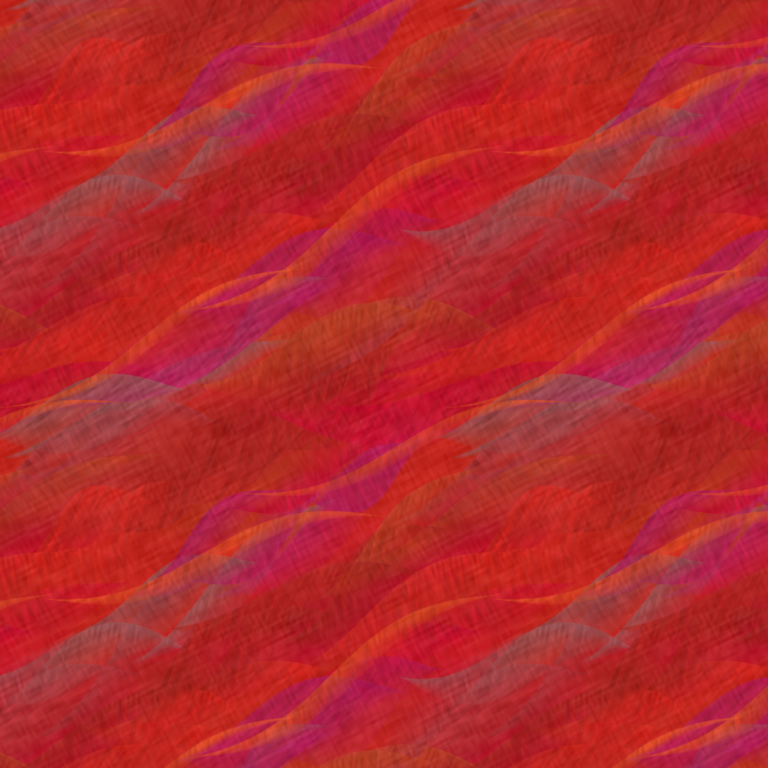
This pattern is drawn by a three.js fragment shader. Its source:

```glsl
varying vec2 vUv;

const float PI = 3.14159265;
const float TILE = 0.583;   // side of one repeat, in canvas widths
const float EDGE = 0.005;   // edge softness, in repeats

const vec3 BRICK   = vec3(0.65, 0.14, 0.12);
const vec3 SCARLET = vec3(0.77, 0.15, 0.12);
const vec3 CRIMSON = vec3(0.75, 0.06, 0.19);
const vec3 MAGENTA = vec3(0.68, 0.11, 0.34);
const vec3 TAUPE   = vec3(0.57, 0.32, 0.33);
const vec3 ROSE    = vec3(0.65, 0.20, 0.22);
const vec3 RUST    = vec3(0.70, 0.24, 0.14);
const vec3 ORANGE  = vec3(0.84, 0.31, 0.14);

float hash(vec2 p) {
  vec3 q = fract(vec3(p.xyx) * vec3(0.1031, 0.1030, 0.0973));
  q += dot(q, q.yzx + 33.33);
  return fract((q.x + q.y) * q.z);
}

// Value noise that repeats after a whole number of cells
float noise(vec2 p, vec2 period) {
  vec2 i = floor(p);
  vec2 f = fract(p);
  f = f * f * (3.0 - 2.0 * f);
  vec2 a = mod(i, period);
  vec2 b = mod(i + 1.0, period);
  return mix(mix(hash(a), hash(vec2(b.x, a.y)), f.x),
             mix(hash(vec2(a.x, b.y)), hash(b), f.x), f.y);
}

float tiledNoise(vec2 p, vec2 cells) {
  return noise(p * cells, cells);
}

vec3 leafColor(float h) {
  if (h < 0.20) return BRICK;
  if (h < 0.36) return SCARLET;
  if (h < 0.50) return CRIMSON;
  if (h < 0.64) return MAGENTA;
  if (h < 0.79) return TAUPE;
  if (h < 0.91) return ROSE;
  return RUST;
}

// Shortest offset from a centre on the repeating tile, turned by an angle
vec2 localPoint(vec2 p, vec2 center, float angle) {
  vec2 d = p - center;
  d -= floor(d + 0.5);
  float c = cos(angle);
  float s = sin(angle);
  return vec2(c * d.x + s * d.y, c * d.y - s * d.x);
}

// S-curved pointed blade: x = coverage, y = position across from -1 to 1
vec2 blade(vec2 q, vec2 halfSize, float bend) {
  float t = clamp(q.x / halfSize.x, -1.0, 1.0);
  float y = q.y - bend * sin(PI * t);
  float w = halfSize.y * pow(max(cos(t * PI * 0.5), 0.0), 1.3);
  float cover = smoothstep(0.0, EDGE, w - abs(y));
  return vec2(cover, clamp(y / max(w, 0.001), -1.0, 1.0));
}

// Broken pen strokes running at a slant through local coordinates
float strokes(vec2 q, float slant) {
  float c = cos(slant);
  float s = sin(slant);
  vec2 r = vec2(c * q.x + s * q.y, c * q.y - s * q.x);
  return noise(r * vec2(24.0, 165.0) + 400.0, vec2(1000.0)) - 0.5;
}

vec3 background(vec2 p, vec2 flow) {
  vec3 color = mix(BRICK, SCARLET, smoothstep(0.25, 0.8, tiledNoise(flow, vec2(2.0, 3.0))));
  color = mix(color, CRIMSON, 0.6 * smoothstep(0.5, 0.8, tiledNoise(flow + 0.37, vec2(2.0, 4.0))));
  return mix(color, RUST, 0.5 * smoothstep(0.5, 0.85, tiledNoise(p + 0.61, vec2(4.0, 5.0))));
}

vec3 addLeaves(vec3 color, vec2 p, float wander) {
  for (int i = 0; i < 44; i++) {
    float n = float(i) + 1.0;
    vec2 center = fract(n * vec2(0.7549, 0.5698));
    float size = hash(vec2(n, 3.0));
    vec2 q = localPoint(p, center, mix(0.0, 0.72, hash(vec2(n, 7.0))));
    vec2 halfSize = vec2(mix(0.19, 0.4, size), mix(0.035, 0.085, hash(vec2(n, 11.0))));
    vec2 shape = blade(q, halfSize, mix(0.01, 0.045, hash(vec2(n, 17.0))));
    // One side is dense, the other lets lower layers through
    float side = hash(vec2(n, 23.0)) < 0.65 ? 1.0 : -1.0;
    float opacity = mix(0.22, 0.76, smoothstep(-0.9, 0.8, shape.y * side));
    vec3 ink = leafColor(fract(n * 0.618));
    ink *= 1.0 + 0.22 * strokes(q, mix(0.3, 1.9, hash(vec2(n, 29.0))));
    ink += 0.025 * smoothstep(0.75, 1.0, shape.y * side);
    color = mix(color, ink, shape.x * opacity * mix(0.85, 1.1, wander));
  }
  return color;
}

vec3 addRibbons(vec3 color, vec2 p, float wander) {
  for (int i = 0; i < 4; i++) {
    float n = float(i) + 1.0;
    vec2 center = fract(n * vec2(0.5698, 0.7549) + vec2(0.2, 0.45));
    vec2 q = localPoint(p, center, mix(0.2, 0.52, hash(vec2(n, 41.0))));
    vec2 shape = blade(q, vec2(0.43, mix(0.016, 0.036, hash(vec2(n, 43.0)))), 0.045);
    vec3 ink = ORANGE * (1.0 + 0.2 * strokes(q, 1.2));
    float opacity = mix(0.3, 0.8, smoothstep(-1.0, 0.5, shape.y)) * mix(0.6, 1.0, wander);
    color = mix(color, ink, shape.x * opacity);
  }
  return color;
}

void main() {
  vec2 p = vUv / TILE;
  vec2 flow = vec2(p.x + p.y, 2.0 * p.y - p.x);
  float wander = tiledNoise(p, vec2(11.0, 13.0));

  vec3 color = background(p, flow);
  color = addLeaves(color, p, wander);
  color = addRibbons(color, p, wander);

  // Blotchy dye, long fibres and steep crossing threads
  color *= 0.95 + 0.1 * tiledNoise(flow, vec2(7.0, 9.0));
  vec2 cross = vec2(2.0 * p.x + p.y, p.y - p.x);
  float fibre = tiledNoise(flow, vec2(16.0, 62.0)) - 0.5;
  float thread = tiledNoise(cross, vec2(70.0, 30.0)) - 0.5;
  color += 0.07 * fibre * mix(0.3, 1.2, wander) + 0.04 * thread;
  gl_FragColor = vec4(clamp(color, 0.0, 1.0), 1.0);
}
```
